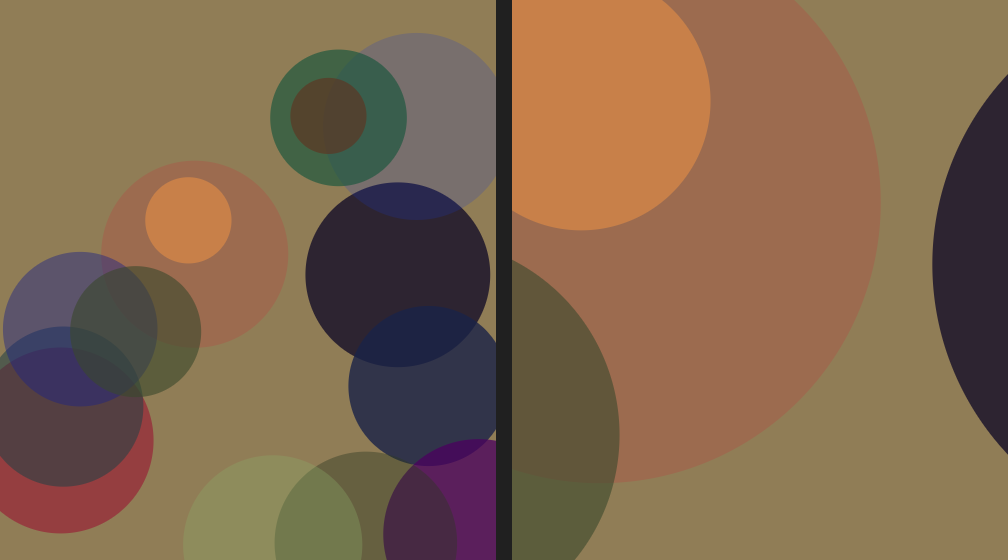
Left: the whole. Right: its middle third, enlarged.
Give the GLSL for this background, as a Shadertoy shader.

```glsl
const int DISC_COUNT = 14;
const vec3 BACKDROP = vec3(0.565, 0.49, 0.337);

// Inks in paint order
const vec3 INKS[DISC_COUNT] = vec3[DISC_COUNT](
    vec3(0.11, 0.08, 0.165), vec3(0.79, 0.14, 0.20),
    vec3(0.09, 0.21, 0.78),  vec3(0.09, 0.336, 0.234),
    vec3(0.37, 0.20, 0.126), vec3(0.84, 0.53, 0.28),
    vec3(0.10, 0.134, 0.28), vec3(0.29, 0.0, 0.37),
    vec3(0.17, 0.217, 0.13), vec3(0.54, 0.66, 0.40),
    vec3(0.59, 0.16, 0.22),  vec3(0.12, 0.25, 0.27),
    vec3(0.11, 0.13, 0.52),  vec3(0.227, 0.28, 0.17));

// Slot along the path, radius in canvas heights, opacity
const vec3 DISCS[DISC_COUNT] = vec3[DISC_COUNT](
    vec3(3, 0.165, 0.85),  vec3(12, 0.167, 0.20),
    vec3(2, 0.167, 0.20),  vec3(1, 0.122, 0.65),
    vec3(0, 0.068, 0.65),  vec3(13, 0.077, 0.75),
    vec3(4, 0.143, 0.80),  vec3(5, 0.170, 0.75),
    vec3(6, 0.163, 0.42),  vec3(7, 0.160, 0.35),
    vec3(8, 0.166, 0.75),  vec3(9, 0.143, 0.55),
    vec3(10, 0.138, 0.45), vec3(11, 0.117, 0.60));

// Closed wandering loop of layered sines, in 0..1 canvas coordinates
vec2 wanderingLoop(float angle) {
    float x = 0.376 * sin(angle + 0.15) - 0.10 * sin(2.0 * angle)
            + 0.07 * sin(3.0 * angle) + 0.066 * cos(6.0 * angle);
    float y = 0.353 * cos(angle) + 0.117 * sin(2.0 * angle)
            + 0.03 * cos(7.0 * angle);
    return vec2(0.54, 0.41) + vec2(x, y);
}

float discCoverage(vec2 point, vec2 center, float radius, float pixel) {
    float edgeDistance = length(point - center) - radius;
    return clamp(0.5 - edgeDistance / pixel, 0.0, 1.0);
}

void mainImage(out vec4 fragColor, in vec2 fragCoord) {
    float pixel = 1.0 / iResolution.y;
    vec2 point = fragCoord * pixel;
    vec2 canvas = vec2(iResolution.x * pixel, 1.0);
    vec3 color = BACKDROP;

    // Glaze translucent discs over one another
    for (int i = 0; i < DISC_COUNT; i++) {
        vec3 disc = DISCS[i];
        float angle = 6.28319 * disc.x / float(DISC_COUNT);
        vec2 center = wanderingLoop(angle) * canvas;
        float coverage = discCoverage(point, center, disc.y, pixel);
        color = mix(color, INKS[i], coverage * disc.z);
    }
    fragColor = vec4(color, 1.0);
}
```
